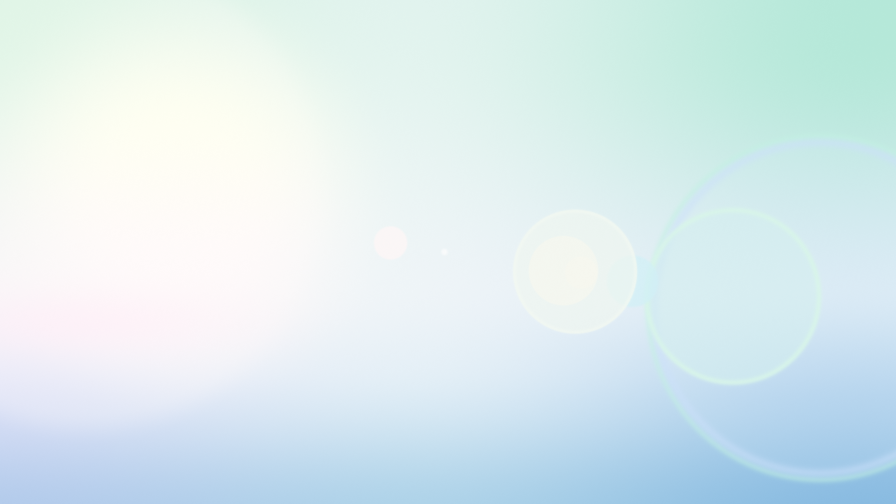
This background is drawn by a Shadertoy shader. Its source:

```glsl
// Blend four colours stacked from the bottom to the top of the canvas
vec3 column(float y, vec3 ground, vec3 haze, vec3 horizon, vec3 sky) {
    vec3 c = mix(ground, haze, smoothstep(-0.04, 0.28, y));
    c = mix(c, horizon, smoothstep(0.20, 0.44, y));
    return mix(c, sky, smoothstep(0.38, 0.92, y));
}

// Soft-edged disc coverage
float disc(vec2 p, vec2 centre, float radius, float blur) {
    return 1.0 - smoothstep(-blur, blur, length(p - centre) - radius);
}

// Bell-shaped line around a circle
float ring(vec2 p, vec2 centre, float radius, float width) {
    float d = (length(p - centre) - radius) / width;
    return exp(-d * d);
}

// Elliptical bell-shaped glow
float glow(vec2 p, vec2 centre, vec2 size) {
    vec2 d = (p - centre) / size;
    return exp(-dot(d, d));
}

float hash(vec2 p) {
    return fract(sin(dot(p, vec2(12.99, 78.23))) * 43758.5);
}

vec3 background(vec2 p, float u) {
    vec3 left = column(p.y, vec3(0.69, 0.79, 0.92), vec3(0.87, 0.88, 0.97),
                       vec3(0.97, 0.95, 0.97), vec3(0.83, 0.95, 0.87));
    vec3 middle = column(p.y, vec3(0.67, 0.82, 0.91), vec3(0.88, 0.93, 0.965),
                         vec3(0.925, 0.95, 0.97), vec3(0.875, 0.95, 0.93));
    vec3 right = column(p.y, vec3(0.53, 0.73, 0.88), vec3(0.71, 0.83, 0.93),
                        vec3(0.86, 0.92, 0.96), vec3(0.71, 0.91, 0.85));
    vec3 c = mix(left, middle, smoothstep(0.0, 0.48, u));
    return mix(c, right, smoothstep(0.46, 0.98, u));
}

vec3 addSun(vec3 c, vec2 p) {
    // Wide veil, faint disc edge, warm core
    c = mix(c, vec3(0.98, 0.99, 0.97), 0.55 * glow(p, vec2(0.36, 0.60), vec2(0.50, 0.36)));
    c = mix(c, vec3(0.99, 0.98, 0.98), 0.25 * disc(p, vec2(0.17, 0.62), 0.47, 0.035));
    vec3 core = mix(vec3(1.0, 0.98, 0.98), vec3(1.0, 1.0, 0.945), smoothstep(0.45, 0.82, p.y));
    c = mix(c, core, 0.95 * disc(p, vec2(0.35, 0.61), 0.29, 0.17));
    // Pink band under the sun
    return mix(c, vec3(1.0, 0.935, 0.97), 0.65 * glow(p, vec2(0.16, 0.36), vec2(0.30, 0.065)));
}

vec3 addFlare(vec3 c, vec2 p, float aa) {
    // Large halo with split colours
    vec2 halo = vec2(1.627, 0.389);
    c = mix(c, vec3(0.85, 0.92, 0.97), 0.16 * disc(p, halo, 0.335, 0.012));
    c = mix(c, vec3(0.76, 0.95, 0.88), 0.45 * ring(p, halo, 0.341, 0.007));
    c = mix(c, vec3(0.80, 0.88, 0.98), 0.50 * ring(p, halo, 0.328, 0.010));

    // Bubble with a pale green rim
    vec2 bubble = vec2(1.454, 0.412);
    c = mix(c, vec3(0.83, 0.935, 0.935), 0.60 * disc(p, bubble, 0.174, 0.003 + aa));
    c = mix(c, vec3(0.85, 0.965, 0.91), 0.70 * ring(p, bubble, 0.171, 0.006));

    // Small cyan spot behind the cream discs
    c = mix(c, vec3(0.82, 0.94, 0.965), 0.75 * disc(p, vec2(1.255, 0.442), 0.051, 0.002 + aa));

    // Nested cream discs
    vec2 cream = vec2(1.141, 0.461);
    c = mix(c, vec3(0.94, 0.965, 0.94), 0.70 * disc(p, cream, 0.123, aa));
    c = mix(c, vec3(0.96, 0.98, 0.95), 0.45 * ring(p, cream, 0.120, 0.004));
    c = mix(c, vec3(0.97, 0.97, 0.935), 0.65 * disc(p, vec2(1.118, 0.463), 0.069, aa));
    c = mix(c, vec3(0.98, 0.97, 0.93), 0.35 * disc(p, vec2(1.153, 0.459), 0.032, aa));

    // Rosy spot and bright speck
    c = mix(c, vec3(0.99, 0.965, 0.965), 0.85 * disc(p, vec2(0.775, 0.518), 0.033, 0.001 + aa));
    return mix(c, vec3(0.99), 0.75 * disc(p, vec2(0.882, 0.500), 0.006, 0.002 + aa));
}

void mainImage(out vec4 fragColor, in vec2 fragCoord) {
    vec2 p = fragCoord / iResolution.y;
    float aa = 1.0 / iResolution.y;
    vec3 c = background(p, fragCoord.x / iResolution.x);
    c = addSun(c, p);
    c = addFlare(c, p, aa);
    // Fine dither against banding
    c += (hash(fragCoord) - 0.5) / 255.0;
    fragColor = vec4(clamp(c, 0.0, 1.0), 1.0);
}
```
